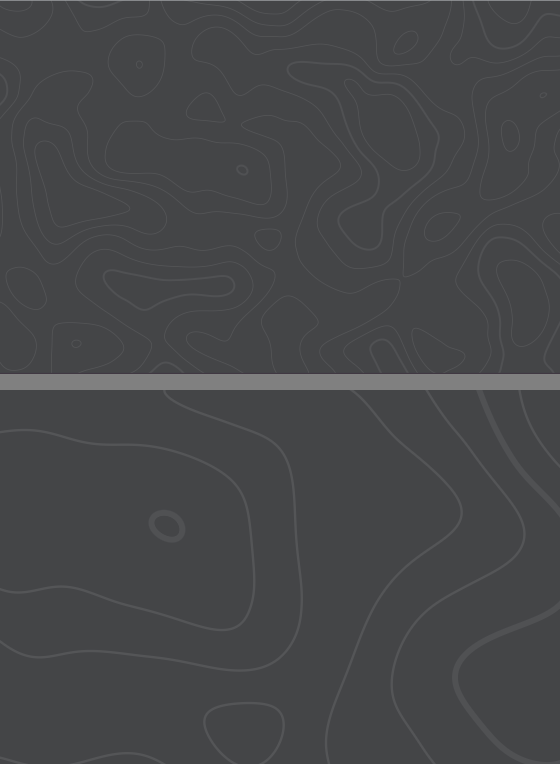
Top: the whole. Bottom: its middle third, enlarged.
Give the GLSL for this pattern, as a WebGL 2 fragment shader.

```glsl
#version 300 es
precision highp float;

// Faint topographic contour lines on a charcoal ground.
// Gradient noise gives the terrain height; lines sit at whole height levels,
// kept at an even width by dividing by the slope. Every fifth one is bold.

uniform vec2 u_resolution;
out vec4 fragColor;

vec2 gradientAt(vec2 cell) {
    vec3 p = fract(vec3(cell.xyx) * vec3(0.1031, 0.1030, 0.0973));
    p += dot(p, p.yzx + 33.33);
    float angle = 6.28318 * fract((p.x + p.y) * p.z);
    return vec2(cos(angle), sin(angle));
}

float gradientNoise(vec2 p) {
    vec2 cell = floor(p), f = p - cell;
    vec2 u = f * f * f * (f * (f * 6.0 - 15.0) + 10.0);
    vec2 e = vec2(1.0, 0.0);
    float a = dot(gradientAt(cell), f);
    float b = dot(gradientAt(cell + e.xy), f - e.xy);
    float c = dot(gradientAt(cell + e.yx), f - e.yx);
    float d = dot(gradientAt(cell + e.xx), f - e.xx);
    return mix(mix(a, b, u.x), mix(c, d, u.x), u.y);
}

// Terrain height, measured in contour levels
float terrain(vec2 p) {
    vec2 q = p * 3.3 + 17.0;
    q += 0.22 * vec2(gradientNoise(q * 1.4 + 31.0), gradientNoise(q * 1.4 + 67.0));
    return 6.2 * (gradientNoise(q) + 0.24 * gradientNoise(q * 2.1 + 9.0)) + 1.35;
}

// Share of a pixel covered by a line of the given width
float lineCoverage(float dist, float width, float pixel) {
    float overlap = min(dist + 0.5 * pixel, 0.5 * width) - max(dist - 0.5 * pixel, -0.5 * width);
    return clamp(overlap / pixel, 0.0, 1.0);
}

void main() {
    float pixel = 1.0 / u_resolution.y;
    vec2 p = gl_FragCoord.xy * pixel;

    // Distance to the nearest contour
    float height = terrain(p);
    vec2 e = vec2(0.001, 0.0);
    vec2 slope = vec2(terrain(p + e.xy) - terrain(p - e.xy),
                      terrain(p + e.yx) - terrain(p - e.yx)) / (2.0 * e.x);
    float level = round(height);
    float dist = abs(height - level) / max(length(slope), 2.0);

    // Thin and bold contours
    bool bold = mod(level, 5.0) < 0.5;
    float ink = lineCoverage(dist, bold ? 0.0053 : 0.0021, pixel);
    vec3 ground = vec3(0.265, 0.269, 0.280);
    vec3 lineColor = bold ? vec3(0.312, 0.316, 0.324) : vec3(0.330, 0.334, 0.340);
    vec3 color = mix(ground, lineColor, ink);

    // Hairline edges: pale at the top, plum at the bottom
    color = mix(color, vec3(0.62, 0.63, 0.64), lineCoverage(1.0 - p.y, 0.004, pixel));
    color = mix(color, vec3(0.25, 0.22, 0.26), lineCoverage(p.y, 0.006, pixel));

    fragColor = vec4(color, 1.0);
}
```
